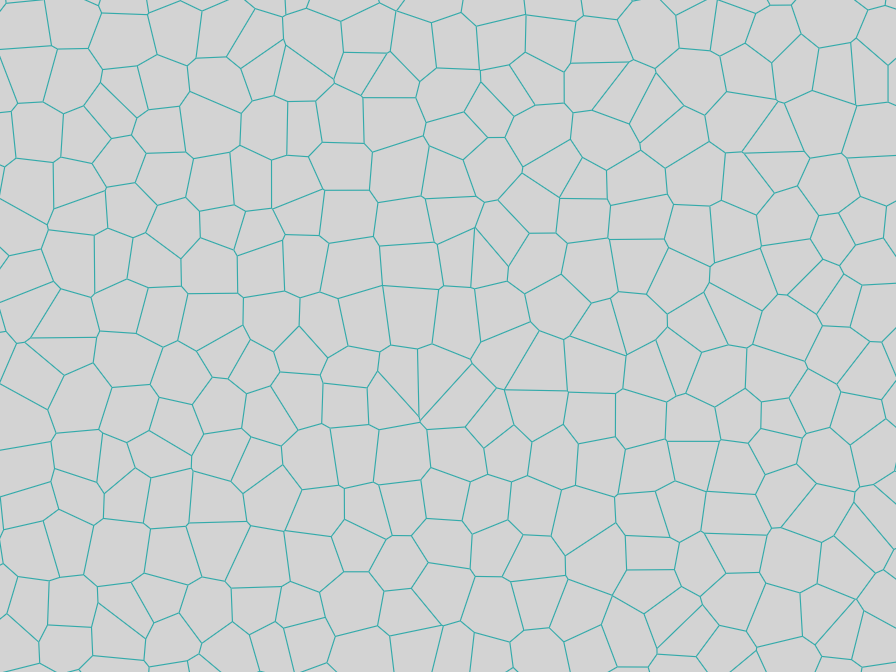
Write a WebGL 1 fragment shader that draws this pattern.

```glsl
precision highp float;
// Irregular mosaic of pale grey cells divided by fine teal lines (jittered Voronoi).

#define CELLS_HIGH 14.2     // cells along the canvas height
#define JITTER 0.72         // 0 = square grid, 1 = fully random sites
#define LINE_WIDTH 0.00172  // in canvas heights
#define GROUND vec3(0.827, 0.827, 0.827)
#define LINE_COLOR vec3(0.20, 0.667, 0.667)

uniform vec2 u_resolution;

vec2 hash2(vec2 p) {
  vec3 q = fract(p.xyx * vec3(0.1031, 0.1030, 0.0973));
  q += dot(q, q.yzx + 33.33);
  return fract((q.xx + q.yz) * q.zy);
}

// Site of a grid cell, moved at random around the cell centre
vec2 site(vec2 cell) {
  return cell + 0.5 + JITTER * (hash2(cell + 57.0) - 0.5);
}

// Exact distance from p to the nearest Voronoi border, in cell units
float borderDistance(vec2 p) {
  vec2 base = floor(p);
  vec2 homeCell = base;
  vec2 home = vec2(0.0);
  float nearest = 1e3;

  // Find the closest site
  for (int j = -2; j <= 2; j++) {
    for (int i = -2; i <= 2; i++) {
      vec2 cell = base + vec2(float(i), float(j));
      vec2 toSite = site(cell) - p;
      float d = dot(toSite, toSite);
      if (d < nearest) {
        nearest = d;
        home = toSite;
        homeCell = cell;
      }
    }
  }

  // Distance to the bisectors between that site and its neighbours
  float border = 1e3;
  for (int j = -2; j <= 2; j++) {
    for (int i = -2; i <= 2; i++) {
      if (i == 0 && j == 0) continue;
      vec2 toSite = site(homeCell + vec2(float(i), float(j))) - p;
      border = min(border, dot(0.5 * (home + toSite), normalize(toSite - home)));
    }
  }
  return border;
}

// Share of a one-pixel box covered by a line; all lengths in pixels
float lineCoverage(float dist, float width) {
  float halfWidth = 0.5 * width;
  return clamp(min(dist + 0.5, halfWidth) - max(dist - 0.5, -halfWidth), 0.0, 1.0);
}

void main() {
  vec2 p = gl_FragCoord.xy / u_resolution.y * CELLS_HIGH;
  float dist = borderDistance(p) / CELLS_HIGH * u_resolution.y;
  float ink = lineCoverage(dist, LINE_WIDTH * u_resolution.y);
  gl_FragColor = vec4(mix(GROUND, LINE_COLOR, ink), 1.0);
}
```
